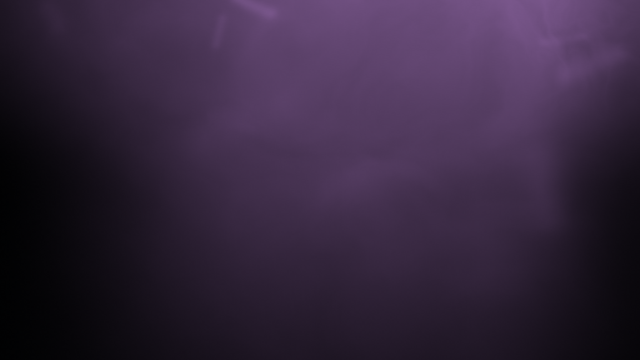
Write a Shadertoy shader that draws this background.

```glsl
// Violet smoke drifting in the dark, lit from the upper right.
// A broad light field is shaped by soft edges, then soft capsule wisps and
// domain-warped fractal noise give it folds and fine curls.

const vec3 SMOKE_TINT = vec3(1.0, 0.71, 1.14);
const vec3 NIGHT = vec3(0.002, 0.004, 0.007);

float hash(vec2 p) {
    return fract(sin(dot(p, vec2(127.1, 311.7))) * 43758.5453);
}

float valueNoise(vec2 p) {
    vec2 cell = floor(p), f = fract(p);
    f = f * f * (3.0 - 2.0 * f);
    float low = mix(hash(cell), hash(cell + vec2(1, 0)), f.x);
    float high = mix(hash(cell + vec2(0, 1)), hash(cell + vec2(1, 1)), f.x);
    return mix(low, high, f.y);
}

// Fractal noise, roughly -0.5 to 0.5
float fbm(vec2 p) {
    float sum = 0.0, amplitude = 0.5;
    for (int i = 0; i < 5; i++) {
        sum += amplitude * (valueNoise(p) - 0.5);
        p = mat2(1.6, 1.2, -1.2, 1.6) * p + 3.7;
        amplitude *= 0.5;
    }
    return sum;
}

// Gaussian glow around the segment from a to b
float wisp(vec2 p, vec2 a, vec2 b, float width) {
    vec2 along = b - a, offset = p - a;
    float t = clamp(dot(offset, along) / dot(along, along), 0.0, 1.0);
    float d = length(offset - along * t) / width;
    return exp(-d * d);
}

// Broad light: rises upward, fades to the left and lower right
float lightField(vec2 uv) {
    float upper = smoothstep(0.45, 1.0, uv.y);
    float left = smoothstep(mix(-0.03, -0.3, upper), mix(0.5, 0.58, upper), uv.x);
    float right = smoothstep(mix(0.74, 0.86, upper), 1.02, uv.x);
    float shade = mix(0.8, 0.3, smoothstep(0.4, 0.95, uv.y));
    return (0.12 + 0.31 * uv.y) * left * (1.0 - shade * right);
}

// Large folds, bright and dark
float folds(vec2 p) {
    float v = 0.04 * wisp(p, vec2(1.38, 1.02), vec2(1.50, 1.0), 0.20);
    v += 0.020 * wisp(p, vec2(0.93, 0.47), vec2(1.48, 0.65), 0.06);
    v += 0.040 * wisp(p, vec2(1.50, 0.55), vec2(1.53, 0.40), 0.06);
    v += 0.028 * wisp(p, vec2(0.58, 0.62), vec2(0.79, 0.73), 0.07);
    v -= 0.020 * wisp(p, vec2(1.15, 0.42), vec2(1.36, 0.47), 0.09);
    v -= 0.030 * wisp(p, vec2(0.50, 0.86), vec2(0.57, 0.85), 0.09);
    return v;
}

// Thin curls near the top
float curls(vec2 p) {
    float v = 0.07 * wisp(p, vec2(0.66, 1.01), vec2(0.75, 0.96), 0.018);
    v += 0.035 * wisp(p, vec2(0.605, 0.88), vec2(0.62, 0.95), 0.014);
    v += 0.045 * wisp(p, vec2(1.575, 0.79), vec2(1.725, 0.845), 0.03);
    v += 0.025 * wisp(p, vec2(1.505, 0.88), vec2(1.63, 0.895), 0.014);
    v += 0.025 * wisp(p, vec2(0.14, 0.98), vec2(0.17, 0.94), 0.03);
    return v;
}

void mainImage(out vec4 fragColor, in vec2 fragCoord) {
    vec2 uv = fragCoord / iResolution.xy;
    vec2 p = fragCoord / iResolution.y;

    // Bend the smoke with slow noise
    vec2 warp = vec2(fbm(p * 3.0 + 5.0), fbm(p * 3.0 + 19.0));
    vec2 bent = p + 0.07 * warp;

    // Texture is strongest along the top and right edge
    float clouds = fbm(bent * vec2(3.5, 4.5) + 1.5 * warp);
    float strands = 1.0 - 2.0 * abs(fbm(bent * 6.0 + 2.0 * warp + 8.0));
    float detail = smoothstep(0.3, 1.0, uv.y) * (0.3 + 0.7 * smoothstep(0.7, 0.95, uv.x));
    float density = 1.0 + 0.24 * clouds + 0.2 * detail * (strands - 0.75);

    float light = lightField(uv + 0.03 * warp) * density;
    light += folds(bent) + curls(p + 0.04 * warp);

    // Fine grain hides banding
    float grain = (hash(floor(p * 288.0)) - 0.5) * 0.004;
    vec3 color = NIGHT + SMOKE_TINT * max(light, 0.0) + grain;
    fragColor = vec4(clamp(color, 0.0, 1.0), 1.0);
}
```
